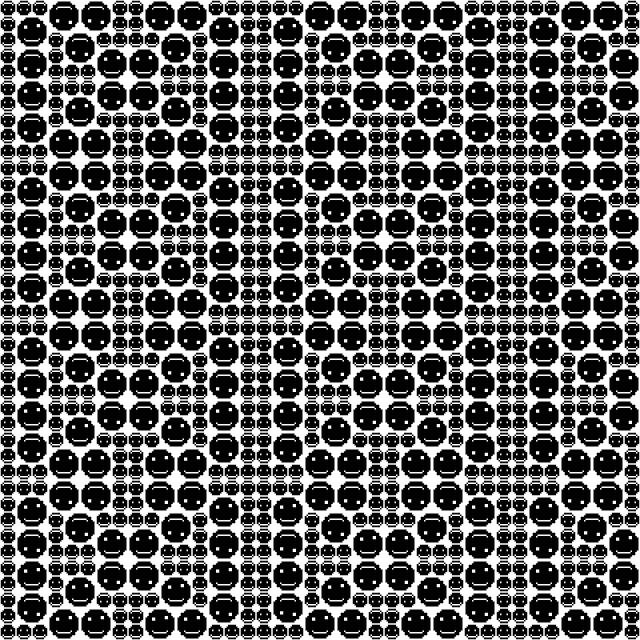
A WebGL 1 fragment shader for this pattern:

```glsl
precision highp float;
// Black pixel smileys, large and small, packed on a 40 x 40 grid of cells.
// A block of 16 x 10 cells repeats; folding it about its middle gives mirrored
// quarters, and supersampling smooths the blocky edges.

uniform vec2 u_resolution;

// Ink of a smiley 18 blocks wide; p is in blocks from its centre, y up.
float largeFace(vec2 p) {
  vec2 q = floor(p) + 0.5;
  float side = abs(q.x);
  float ink = step(length(q), 9.2);
  float eyeHeight = q.x > 0.0 ? 4.0 : 3.0;
  if (abs(side - 4.0) < 1.0 && abs(q.y - eyeHeight) < 1.0) ink = 0.0;
  float mouthHeight = side > 4.0 ? -4.5 : -5.5;
  if (side < 5.0 && abs(q.y - mouthHeight) < 0.5) ink = 0.0;
  return ink;
}

// Ink of a smiley 9 blocks wide.
float smallFace(vec2 p) {
  vec2 q = floor(p + 0.5);
  float side = abs(q.x);
  float ink = step(length(q), 4.6);
  if (abs(side - 2.0) < 0.5 && abs(q.y - 1.0) < 0.5) ink = 0.0;
  float mouthHeight = side > 2.5 ? -2.0 : -3.0;
  if (side < 3.5 && abs(q.y - mouthHeight) < 0.5) ink = 0.0;
  return ink;
}

// Two large faces, one stride apart; returns -1 outside both.
float largePair(vec2 pos, float sideSign, vec2 start, vec2 stride, vec2 upright) {
  float ink = -1.0;
  for (int k = 0; k < 2; k++) {
    vec2 d = pos - start - stride * float(k);
    float turn = k == 0 ? upright.x : upright.y;
    if (max(abs(d.x), abs(d.y)) < 1.0)
      ink = largeFace(10.0 * d * vec2(sideSign, -turn));
  }
  return ink;
}

// Ink at a place measured in cells from the upper left.
float patternInk(vec2 cells) {
  vec2 middle = vec2(8.0, 5.0);
  vec2 offset = mod(cells, 2.0 * middle) - middle;
  vec2 pos = middle - abs(offset);
  float sideSign = offset.x < 0.0 ? 1.0 : -1.0;

  // Large faces fill two by two cells.
  float ink = largePair(pos, sideSign, vec2(2.0, 2.0), vec2(0.0, 2.0), vec2(1.0, -1.0));
  ink = max(ink, largePair(pos, sideSign, vec2(4.0, 1.0), vec2(2.0, 0.0), vec2(-1.0)));
  ink = max(ink, largePair(pos, sideSign, vec2(5.0, 3.0), vec2(2.0, 1.0), vec2(-1.0, 1.0)));
  if (ink >= 0.0) return ink;

  // Small faces fill the cells left over, some upside down.
  vec2 cell = floor(pos);
  bool upright = cell.y > 3.5
    || (cell.y == 2.0 && cell.x != 3.0)
    || (cell.y == 1.0 && cell.x > 6.0);
  vec2 d = fract(pos) - 0.5;
  return smallFace(10.0 * d * vec2(sideSign, upright ? -1.0 : 1.0));
}

void main() {
  float ink = 0.0;
  for (int j = 0; j < 4; j++) {
    for (int i = 0; i < 4; i++) {
      vec2 jitter = (vec2(float(i), float(j)) + 0.5) / 4.0 - 0.5;
      vec2 uv = (gl_FragCoord.xy + jitter) / u_resolution;
      ink += patternInk(40.0 * vec2(uv.x, 1.0 - uv.y)) / 16.0;
    }
  }
  gl_FragColor = vec4(vec3(mix(0.995, 0.005, ink)), 1.0);
}
```
